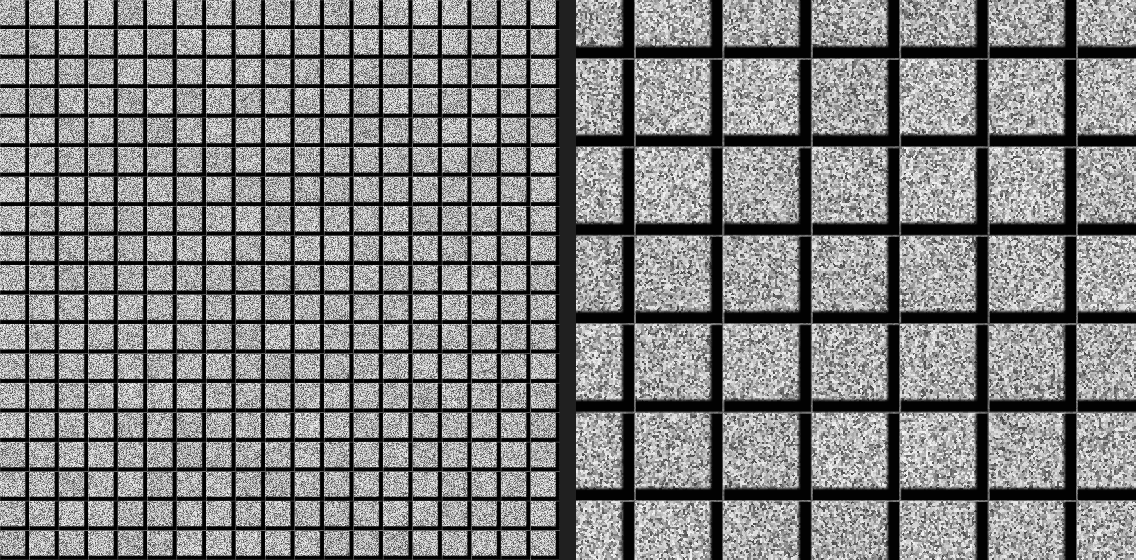
Left: the whole. Right: its middle third, enlarged.
Give the GLSL for this pattern, as a Shadertoy shader.

```glsl
const float TILES = 19.0;
const float GRAINS = 768.0;

vec3 hash3(vec2 cell) {
    uvec3 h = uvec3(uvec2(cell), 7u) * uvec3(1597u, 3643u, 2741u);
    for (int i = 0; i < 3; i++) {
        h = h * 1664525u + 1013904223u;
        h += h.yzx * h.zxy;
        h ^= h >> 16u;
    }
    return vec3(h & 65535u) / 65535.0;
}

// Cellular noise: the random value of the nearest grain, wrapping at the canvas edge
float grainValue(vec2 uv) {
    vec2 p = uv * GRAINS;
    vec2 cell = floor(p);
    float nearest = 9.0;
    float value = 0.0;
    for (int j = -1; j <= 1; j++)
    for (int i = -1; i <= 1; i++) {
        vec2 neighbour = cell + vec2(i, j);
        vec3 rnd = hash3(mod(neighbour, GRAINS));
        vec2 offset = neighbour + 0.2 + 0.6 * rnd.xy - p;
        float d = dot(offset, offset);
        if (d < nearest) {
            nearest = d;
            value = rnd.z;
        }
    }
    return value;
}

void mainImage(out vec4 fragColor, in vec2 fragCoord) {
    vec2 uv = fragCoord / iResolution.xy;
    vec2 aa = TILES / iResolution.xy;

    // Tile coordinates run right and down from each top left corner
    vec2 grid = vec2(uv.x, 1.0 - uv.y) * TILES;
    vec2 tile = fract(grid);

    // Pale speckled stone with a few dark grains, each tile slightly different
    float grain = grainValue(uv);
    float shade = 0.94 - 0.45 * grain - 0.2 * pow(grain, 4.0);
    shade += 0.05 * (hash3(floor(grid)).z - 0.5);

    // Dark grooves with a soft shadow on the face beside them
    vec2 face = 1.0 - smoothstep(vec2(0.825), vec2(0.885), tile);
    shade = mix(0.008, shade, face.x * face.y);

    // Hairline bright rims along the left and top, crossing the grooves
    vec2 toRim = abs(fract(tile + 0.5) - 0.5);
    vec2 rim = 1.0 - smoothstep(0.012 - 0.5 * aa, 0.012 + 0.5 * aa, toRim);
    shade = mix(shade, 0.9 - 0.3 * grain, 0.55 * max(rim.x, rim.y));

    fragColor = vec4(vec3(shade), 1.0);
}
```
